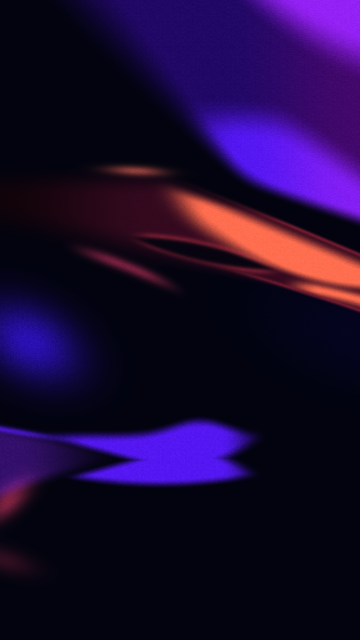
A WebGL 2 fragment shader for this background:

```glsl
#version 300 es
precision highp float;
// Dark silk-like folds lit by violet, blue and molten orange light.

#define NIGHT vec3(0.006, 0.012, 0.055)
#define INDIGO vec3(0.15, 0.035, 0.47)
#define VIOLET vec3(0.33, 0.09, 0.95)
#define ORCHID vec3(0.58, 0.13, 0.96)
#define EMBER vec3(1.0, 0.43, 0.31)
#define WINE vec3(0.45, 0.11, 0.18)
#define MAROON vec3(0.17, 0.03, 0.10)
#define GRAIN 0.025
#define GRAIN_CELLS 32.0

uniform vec2 u_resolution;
out vec4 fragColor;

float hash(vec2 p) {
    return fract(sin(dot(p, vec2(127.1, 311.7))) * 43758.5453);
}

// Soft step: 0 under the edge, 1 above it
float over(float v, float edge, float soft) {
    return smoothstep(edge - soft, edge + soft, v);
}

float span(float v, float lo, float hi, float soft) {
    return over(v, lo, soft) * (1.0 - over(v, hi, soft));
}

float smoothMax(float a, float b, float k) {
    return 0.5 * (a + b + sqrt((a - b) * (a - b) + k * k));
}

float smoothMin(float a, float b, float k) {
    return -smoothMax(-a, -b, k);
}

// Height at x of a parabola from a to b, lifted by bend in the middle
float bow(float x, vec2 a, vec2 b, float bend) {
    float t = (x - a.x) / (b.x - a.x);
    return mix(a.y, b.y, t) + 4.0 * bend * t * (1.0 - t);
}

float line(float y, float height, float width) {
    float d = (y - height) / width;
    return exp(-d * d);
}

// Tilted gaussian spot
float glow(vec2 p, vec2 center, vec2 radius, float angle) {
    float c = cos(angle), s = sin(angle);
    vec2 d = mat2(c, -s, s, c) * (p - center) / radius;
    return exp(-dot(d, d));
}

// Violet cloth in the upper right corner
vec3 upperCloth(vec3 col, vec2 p) {
    float edge = smoothMax(17.9 - 1.07 * p.x, 13.4 - 0.33 * p.x, 0.3);
    float soft = mix(1.3, 0.22, smoothstep(2.0, 7.0, p.x));
    float cloth = over(p.y, edge + 0.3 * soft, soft);
    vec3 tint = mix(INDIGO * 0.85, vec3(0.26, 0.03, 0.42), smoothstep(5.5, 9.0, p.x));
    float top = smoothMin(13.1, 18.3 - 0.74 * p.x, 0.4);
    float fold = (1.0 - over(p.y, top, 0.55)) * smoothstep(4.0, 6.0, p.x);
    tint = mix(tint, mix(VIOLET, ORCHID, 0.75 * smoothstep(6.0, 9.0, p.x)), fold);
    float corner = bow(p.x, vec2(6.4, 16.0), vec2(9.0, 14.4), -0.15);
    tint = mix(tint, ORCHID, over(p.y, corner + 0.15, 0.65));
    return mix(col, tint, cloth);
}

// Glowing orange fold with its thin rims
vec3 emberFold(vec3 col, vec2 p) {
    float right = smoothstep(3.0, 7.5, p.x);
    float top = smoothMin(11.8, 13.46 - 0.42 * p.x, 0.2);
    float bottom = bow(p.x, vec2(0.0, 10.5), vec2(9.0, 8.19), 0.2);
    float sheet = over(p.y, bottom, mix(0.5, 0.06, right))
                * (1.0 - over(p.y, top - 0.3 * (1.0 - right), mix(0.4, 0.06, right)));
    vec3 tint = mix(MAROON * 0.4, MAROON * 1.2, smoothstep(0.0, 4.0, p.x));

    // Dark lens between two bright creases
    float lensTop = bow(p.x, vec2(3.4, 10.12), vec2(7.0, 9.27), 0.2);
    float lensBottom = bow(p.x, vec2(3.2, 10.05), vec2(7.0, 9.2), -0.2);
    float lens = span(p.x, 3.5, 6.8, 0.4);
    tint = mix(tint, NIGHT, 0.9 * lens * span(p.y, lensBottom, lensTop, 0.08));
    float crease = max(line(p.y, lensTop, 0.07), line(p.y, lensBottom, 0.07));
    tint = mix(tint, WINE * 1.1, 0.8 * lens * crease);

    // Molten core
    float coreBottom = bow(p.x, vec2(4.3, 10.9), vec2(9.0, 8.81), -0.42);
    float core = over(p.y, coreBottom, mix(0.6, 0.12, right))
               * (1.0 - over(p.y, top - 0.27, 0.2)) * smoothstep(3.7, 5.2, p.x);
    tint = mix(tint, EMBER, core);

    // Lower ribbon and the rims
    float ribbon = bow(p.x, vec2(7.2, 8.87), vec2(9.0, 8.5), 0.03);
    tint = mix(tint, EMBER, line(p.y, ribbon, 0.15) * smoothstep(7.0, 8.0, p.x));
    float rim = line(p.y, top - 0.04, 0.06) * smoothstep(3.6, 5.5, p.x);
    rim = max(rim, line(p.y, bottom + 0.04, 0.05) * smoothstep(5.0, 6.5, p.x));
    col = mix(col, mix(tint, WINE, rim), sheet);
    col += EMBER * 0.55 * glow(p, vec2(3.4, 11.73), vec2(0.7, 0.12), -0.05);

    float streak = bow(p.x, vec2(1.6, 9.85), vec2(4.8, 8.6), 0.1);
    return col + WINE * line(p.y, streak, 0.15) * span(p.x, 2.2, 4.1, 0.7);
}

// Violet winged shape and the lights at the lower left
vec3 lowerWing(vec3 col, vec2 p) {
    float wedge = span(p.y, bow(p.x, vec2(0.0, 3.6), vec2(3.0, 4.5), 0.1), 5.25 - 0.2 * p.x, 0.2);
    col = mix(col, vec3(0.2, 0.06, 0.42), wedge * (1.0 - smoothstep(0.3, 3.2, p.x)));
    float top = 5.1 + 0.36 * line(p.x, 5.0, 0.95);
    float bottom = 3.9 + 0.04 * (p.x - 4.0) * (p.x - 4.0);
    float wing = over(p.y, bottom, 0.13) * (1.0 - over(p.y, top, 0.17));
    wing *= smoothstep(0.5, 2.2, p.x) * (1.0 - smoothstep(5.5, 6.8, p.x));
    wing *= over(abs(p.y - 4.5), 0.27 * (3.4 - p.x), 0.12);
    wing *= over(abs(p.y - 4.55), 0.5 * (p.x - 5.6), 0.2);
    col = mix(col, VIOLET, wing);
    col += VIOLET * 0.6 * line(p.y, 5.28 - 0.17 * p.x, 0.08) * (1.0 - smoothstep(0.5, 2.0, p.x));
    col += WINE * 1.1 * glow(p, vec2(0.2, 3.45), vec2(0.65, 0.3), 0.7);
    return col + WINE * 0.4 * glow(p, vec2(0.1, 2.0), vec2(0.8, 0.3), -0.3);
}

void main() {
    // Canvas spans 9 by 16 units
    vec2 p = gl_FragCoord.xy / u_resolution * vec2(9.0, 16.0);
    vec3 col = NIGHT;
    col += vec3(0.01, 0.005, 0.07) * glow(p, vec2(9.0, 7.6), vec2(2.5, 1.2), -0.3);
    col += vec3(0.16, 0.05, 0.65) * glow(p, vec2(0.75, 7.45), vec2(1.3, 0.85), -0.5);
    col = upperCloth(col, p);
    col = emberFold(col, p);
    col = lowerWing(col, p);

    // Film grain follows the brightness
    float noise = hash(floor(p * GRAIN_CELLS)) - 0.5;
    col += noise * GRAIN * smoothstep(0.0, 0.6, max(col.r, col.b));
    fragColor = vec4(clamp(col, 0.0, 1.0), 1.0);
}
```
